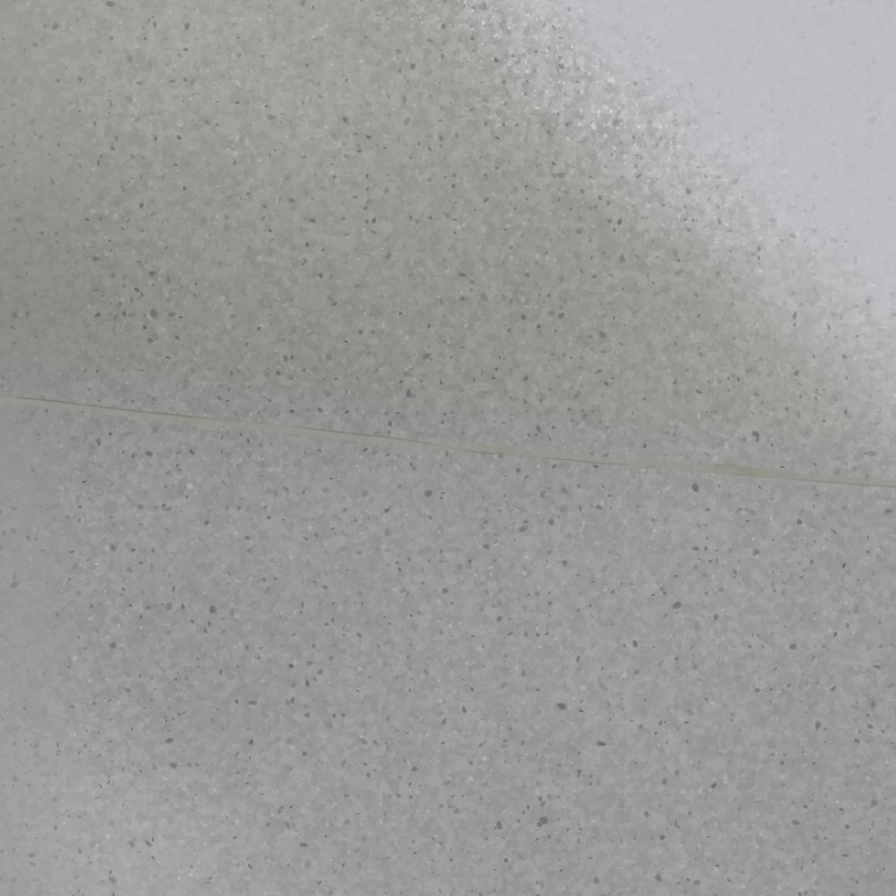
Reproduce this texture procedurally as a WebGL 1 fragment shader.

```glsl
precision highp float;
uniform vec2 u_resolution;

#define FLAKE_SCALE 150.0
#define FLAKE_CONTRAST 0.054
#define GRAIN_CONTRAST 0.026
#define CLOUD_CONTRAST 0.030
#define DARK_CHIP_DEPTH 0.155
#define LIGHT_CHIP_GAIN 0.095
#define SEAM_HALF_WIDTH 0.0046

const vec3 WARM_GREY = vec3(0.600, 0.605, 0.581);
const vec3 COOL_GREY = vec3(0.597, 0.601, 0.596);
const vec3 SHEEN = vec3(0.738, 0.744, 0.757);
const vec3 SEAM_FILL = vec3(0.585, 0.590, 0.558);
const vec3 OLIVE_STAIN = vec3(0.535, 0.540, 0.460);

float hash(vec2 p) {
  vec3 q = fract(vec3(p.xyx) * 0.1031);
  q += dot(q, q.yzx + 33.33);
  return fract((q.x + q.y) * q.z);
}

vec2 hash2(vec2 p) {
  return vec2(hash(p), hash(p + 71.7));
}

float noise(vec2 p) {
  vec2 i = floor(p), f = fract(p);
  f = f * f * (3.0 - 2.0 * f);
  return mix(mix(hash(i), hash(i + vec2(1.0, 0.0)), f.x),
             mix(hash(i + vec2(0.0, 1.0)), hash(i + 1.0), f.x), f.y);
}

float fbm(vec2 p) {
  float sum = 0.0, gain = 0.5;
  for (int i = 0; i < 4; i++) {
    sum += gain * noise(p);
    p = mat2(0.8, 0.6, -0.6, 0.8) * p * 2.03 + 17.0;
    gain *= 0.5;
  }
  return sum / 0.9375;
}

float blob(vec2 p, vec2 center, vec2 size) {
  vec2 d = (p - center) / size;
  return exp(-dot(d, d));
}

// Soft cellular flakes, each with its own tone around zero
float flakes(vec2 p) {
  vec2 cell = floor(p);
  float tone = 0.0, total = 0.0;
  for (int y = -1; y <= 1; y++) {
    for (int x = -1; x <= 1; x++) {
      vec2 id = cell + vec2(float(x), float(y));
      vec2 d = p - id - hash2(id);
      float weight = exp(-7.0 * dot(d, d));
      tone += weight * (hash(id + 151.3) - 0.5);
      total += weight;
    }
  }
  return tone / total;
}

// Scattered, randomly turned chips; one candidate per grid cell
float chips(vec2 uv, float scale, float density, float seed, float pixel) {
  vec2 p = uv * scale + seed * 13.7;
  vec2 id = floor(p) + seed * 31.0;
  vec2 d = fract(p) - mix(vec2(0.3), vec2(0.7), hash2(id));
  float turn = 6.2832 * hash(id + 5.1);
  d = mat2(cos(turn), sin(turn), -sin(turn), cos(turn)) * d;
  float size = mix(0.11, 0.23, hash(id + 9.4));
  d.y *= mix(1.1, 2.1, hash(id + 2.8));
  d.x += 0.3 * abs(d.y);
  float soft = max(0.09, pixel * scale * 0.8);
  float shape = 1.0 - smoothstep(size - soft, size + soft, length(d));
  float strength = hash(id + 44.2);
  return shape * step(hash(id + 23.9), density) * mix(0.2, 1.0, strength * strength);
}

void main() {
  vec2 uv = gl_FragCoord.xy / u_resolution;
  float pixel = 1.0 / min(u_resolution.x, u_resolution.y);
  float seamY = 0.555 - 0.115 * uv.x + 0.02 * uv.x * uv.x;
  float offset = uv.y - seamY + 0.0015 * (noise(vec2(uv.x * 30.0, 3.0)) - 0.5);

  // Broad light and shade
  float cloud = fbm(uv * 5.0) - 0.5;
  vec3 color = mix(COOL_GREY, WARM_GREY, smoothstep(-0.12, 0.25, offset));
  float shade = CLOUD_CONTRAST * cloud;
  shade -= 0.050 * blob(uv, vec2(0.0, 0.66), vec2(0.16, 0.16));
  shade -= 0.032 * blob(uv, vec2(0.40, 0.62), vec2(0.45, 0.18));
  shade -= 0.016 * blob(uv, vec2(0.25, 0.33), vec2(0.25, 0.16));
  shade += 0.040 * blob(uv, vec2(0.12, 0.04), vec2(0.16, 0.13));
  shade += 0.030 * blob(uv, vec2(0.32, 0.98), vec2(0.28, 0.17));
  shade += 0.035 * blob(uv, vec2(1.0, 0.64), vec2(0.25, 0.14));
  color += shade;

  // Glossy reflection in the upper right, broken up along its rim
  float rim = dot(uv - vec2(0.5, 1.0), vec2(0.64, 0.77));
  rim += 0.07 * cloud + 0.025 * (noise(uv * 95.0) - 0.5);
  float sheen = smoothstep(-0.10, 0.10, rim);
  color = mix(color, SHEEN, sheen);
  float rimBand = exp(-pow((rim - 0.005) / 0.06, 2.0)) * smoothstep(0.68, 0.86, uv.y);
  float clarity = 1.0 - 0.72 * smoothstep(0.02, 0.12, rim);
  clarity *= mix(0.6, 1.0, smoothstep(0.04, 0.12, uv.x + 0.04 * cloud));

  // Stone mottling
  vec2 warp = vec2(noise(uv * 200.0), noise(uv * 200.0 + 40.0)) - 0.5;
  float mottle = FLAKE_CONTRAST * flakes(uv * FLAKE_SCALE + warp);
  mottle += GRAIN_CONTRAST * (noise(uv * 290.0) - 0.5);
  color += mottle * clarity * (1.0 + 0.8 * rimBand);

  // Dark and light chips
  float dark = 0.0, light = 0.0;
  for (int i = 0; i < 3; i++) {
    float layer = float(i);
    dark = max(dark, chips(uv, 46.0 + 19.0 * layer, 0.21, layer + 1.0, pixel));
    light = max(light, chips(uv, 62.0 + 19.0 * layer, 0.19 + 0.3 * rimBand, layer + 6.0, pixel));
  }
  color -= DARK_CHIP_DEPTH * dark * clarity * vec3(1.0, 0.98, 0.94);
  color += LIGHT_CHIP_GAIN * light * clarity * (0.75 + 0.7 * rimBand);

  // Filled seam with broken dark edges and olive stains
  float stain = blob(vec2(uv.x, 0.0), vec2(0.825, 0.0), vec2(0.035, 1.0));
  stain += 0.35 * blob(vec2(uv.x, 0.0), vec2(0.55, 0.0), vec2(0.035, 1.0));
  stain += 0.3 * blob(vec2(uv.x, 0.0), vec2(0.20, 0.0), vec2(0.04, 1.0));
  float ragged = noise(uv * vec2(70.0, 110.0));
  float halfWidth = SEAM_HALF_WIDTH * (0.8 + 0.3 * ragged + 0.9 * stain * ragged);
  float soft = max(0.0014, pixel * 0.7);
  float seam = 1.0 - smoothstep(halfWidth - soft, halfWidth + soft, abs(offset));
  vec3 fill = mix(SEAM_FILL, OLIVE_STAIN, clamp(stain * (0.2 + 0.8 * ragged), 0.0, 1.0));
  color = mix(color, fill + 0.3 * mottle, 0.8 * seam);
  float side = mix(1.0, -1.0, smoothstep(0.42, 0.55, uv.x));
  float edge = 1.0 - smoothstep(0.0, 0.0008 + soft, abs(offset - side * SEAM_HALF_WIDTH * 0.8));
  float broken = smoothstep(0.25, 0.7, noise(vec2(uv.x * 22.0, 8.0)));
  color -= edge * mix(0.02, 0.09, broken) * mix(1.0, 0.5, uv.x);

  gl_FragColor = vec4(clamp(color, 0.0, 1.0), 1.0);
}
```
